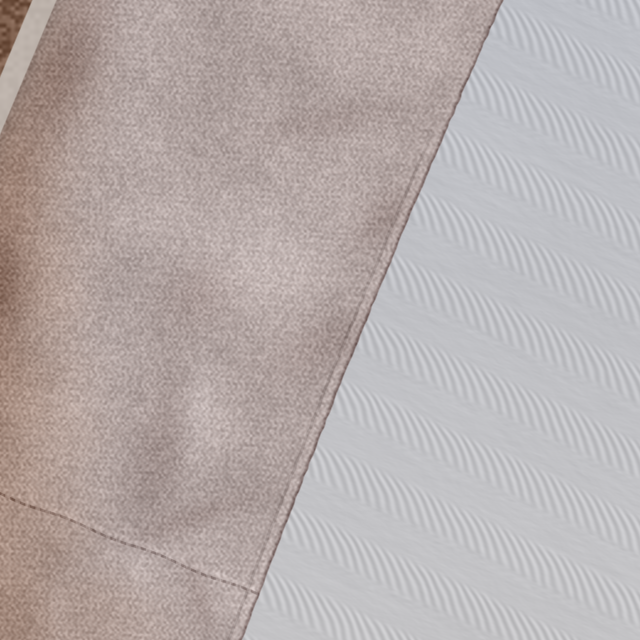
Reproduce this texture procedurally as a WebGL 2 fragment shader.

```glsl
#version 300 es
precision highp float;
// Worn mauve twill beside a pale embossed quilt, split by a sloping hem.
// Twill is a zigzag weave over soft gaussian creases; the quilt is lit from
// the slope of a height field made of repeated feathered bands.
uniform vec2 u_resolution;
out vec4 fragColor;

float hash(vec2 p) {
  p = fract(p * vec2(0.1031, 0.1137));
  p += dot(p, p.yx + 33.33);
  return fract((p.x + p.y) * p.x * 17.0);
}

float noise(vec2 p) {
  vec2 i = floor(p), f = fract(p);
  f = f * f * (3.0 - 2.0 * f);
  return mix(mix(hash(i), hash(i + vec2(1, 0)), f.x),
             mix(hash(i + vec2(0, 1)), hash(i + vec2(1, 1)), f.x), f.y);
}

float fbm(vec2 p) {
  float sum = 0.0, amp = 0.5;
  for (int i = 0; i < 4; i++) {
    sum += amp * noise(p);
    p = mat2(1.6, 1.2, -1.2, 1.6) * p + 7.3;
    amp *= 0.5;
  }
  return sum;
}

// Rotated gaussian patch: centre, radii, angle
float patchAt(vec2 p, vec2 c, vec2 r, float a) {
  p -= c;
  p = vec2(cos(a) * p.x + sin(a) * p.y, cos(a) * p.y - sin(a) * p.x) / r;
  return exp(-dot(p, p));
}

float hemX(float y) { return 0.378 + 0.408 * y - 0.009 * sin(3.1416 * y); }

// Embossed relief: bands of curved ribs with feathered lower tips
float quiltHeight(vec2 p) {
  float wobble = 0.006 * (noise(p * 14.0) - 0.5);
  float v = fract((p.y + 0.46 * p.x + wobble - 0.975) / 0.117 + 0.5) - 0.5;
  float along = p.x + 0.004 * (noise(p * 35.0) - 0.5);
  float band = smoothstep(-0.29, -0.16, v) * smoothstep(0.31, 0.17, v);
  float ribs = sin((along + 0.055 * v + 0.09 * v * v) * 365.0);
  float feather = smoothstep(0.09, 0.0, abs(v + 0.29));
  float tips = sin((along - 0.12 * v) * 340.0);
  vec2 w = vec2(p.x * 28.0 - p.y * 18.0, p.x * 40.0 + p.y * 85.0);
  float wrinkles = fbm(w) * (1.0 - 0.6 * band);
  return band * (0.35 + 0.40 * ribs) + 0.16 * feather * tips + 0.75 * wrinkles;
}

vec3 quilt(vec2 p) {
  float h = quiltHeight(p);
  float slope = quiltHeight(p + vec2(0.0025, 0.002)) - h;
  vec3 col = mix(vec3(0.765, 0.763, 0.772), vec3(0.742, 0.750, 0.774), p.y);
  col += 0.025 * (fbm(p * 4.0) - 0.5);
  return col - 0.085 * clamp(slope, -0.8, 0.8) + 0.012 * (h - 0.4);
}

vec3 twill(vec2 p, float gap) {
  // Broad colour: warm on the left and below the stitched seam
  float seam = p.y - (0.229 - 0.393 * p.x);
  float warm = smoothstep(0.22, -0.03, p.x + 0.10 * (fbm(p * 7.0) - 0.5));
  warm = max(warm, 0.55 * smoothstep(0.01, -0.12, seam) * smoothstep(0.38, 0.1, p.x));
  vec3 col = mix(vec3(0.697, 0.643, 0.632), vec3(0.655, 0.553, 0.502), warm);

  // Creases and worn highlights
  float dark = 0.8 * patchAt(p, vec2(0.31, 0.54), vec2(0.06, 0.05), 0.6)
    + 0.7 * patchAt(p, vec2(0.245, 0.29), vec2(0.045, 0.11), -0.2)
    + 0.7 * patchAt(p, vec2(0.50, 0.46), vec2(0.09, 0.04), 0.5)
    + 0.8 * patchAt(p, vec2(0.60, 0.66), vec2(0.06, 0.03), 0.8)
    + 0.5 * patchAt(p, vec2(0.51, 0.81), vec2(0.10, 0.025), 0.2)
    + 0.7 * patchAt(p, vec2(0.30, 0.19), vec2(0.10, 0.02), 0.35)
    + 1.1 * patchAt(p, vec2(0.11, 0.91), vec2(0.05, 0.16), -0.4)
    + 1.1 * patchAt(p, vec2(0.0, 0.55), vec2(0.04, 0.16), -0.1)
    + 0.7 * patchAt(p, vec2(0.31, 0.07), vec2(0.02, 0.06), 0.3);
  float light = patchAt(p, vec2(0.31, 0.36), vec2(0.025, 0.09), -0.1)
    + 0.7 * patchAt(p, vec2(0.40, 0.62), vec2(0.14, 0.09), 0.3)
    + 0.7 * patchAt(p, vec2(0.08, 0.27), vec2(0.07, 0.09), 0.0)
    + 0.6 * patchAt(p, vec2(0.22, 0.10), vec2(0.02, 0.05), 0.3);
  col += vec3(0.055, 0.060, 0.063) * light - vec3(0.085, 0.097, 0.100) * dark;
  col += 0.15 * (fbm(p * 9.0) - 0.47);

  // Zigzag weave with uneven threads
  vec2 t = p + 0.003 * vec2(noise(p * 25.0), noise(p * 25.0 + 9.0));
  float row = (t.y + 0.08 * t.x) / 0.0095;
  float zig = abs(fract(row * 0.5) - 0.5) * 2.0;
  float weave = sin(t.x * 690.0 + zig * 5.0) * 0.65 + 0.35 * cos(row * 6.2832);
  col += vec3(0.038, 0.042, 0.043) * weave + 0.12 * (noise(p * 260.0) - 0.5);

  // Dashed stitching, then the rolled hem
  float dash = smoothstep(-0.5, 0.3, sin(p.x * 400.0));
  float stitch = smoothstep(0.0035, 0.0008, abs(seam + 0.002 * sin(p.x * 45.0)));
  col -= vec3(0.16, 0.17, 0.17) * stitch * (0.4 + 0.6 * dash);
  col += 0.035 * smoothstep(0.006, 0.002, abs(seam - 0.007));
  float hem = smoothstep(0.85, 0.7, p.y);
  col -= 0.07 * hem * smoothstep(0.004, 0.001, abs(gap + 0.021));
  col += 0.035 * hem * smoothstep(0.008, 0.002, abs(gap + 0.012));
  return col - vec3(0.20, 0.22, 0.22) * smoothstep(-0.007, -0.001, gap);
}

void main() {
  vec2 p = gl_FragCoord.xy / u_resolution;
  float aa = 1.2 / u_resolution.y;
  float gap = p.x - hemX(p.y) - 0.002 * (noise(vec2(p.y * 90.0, 3.0)) - 0.5);
  vec3 col = mix(twill(p, gap), quilt(p), smoothstep(-aa, aa, gap));

  // Pale strip over a brown corner, casting a soft shadow
  float strip = p.x - 0.0885 + 0.42 * (1.0 - p.y);
  col *= 1.0 - 0.18 * exp(-max(strip, 0.0) * 60.0);
  vec3 paper = vec3(0.74, 0.70, 0.67) + 0.04 * (noise(p * 120.0) - 0.5);
  col = mix(col, paper, smoothstep(aa, -aa, strip));
  vec3 corner = vec3(0.48, 0.36, 0.29) + 0.25 * (noise(p * 150.0) - 0.5);
  col = mix(col, corner, smoothstep(aa, -aa, strip + 0.038));
  fragColor = vec4(clamp(col, 0.0, 1.0), 1.0);
}
```
